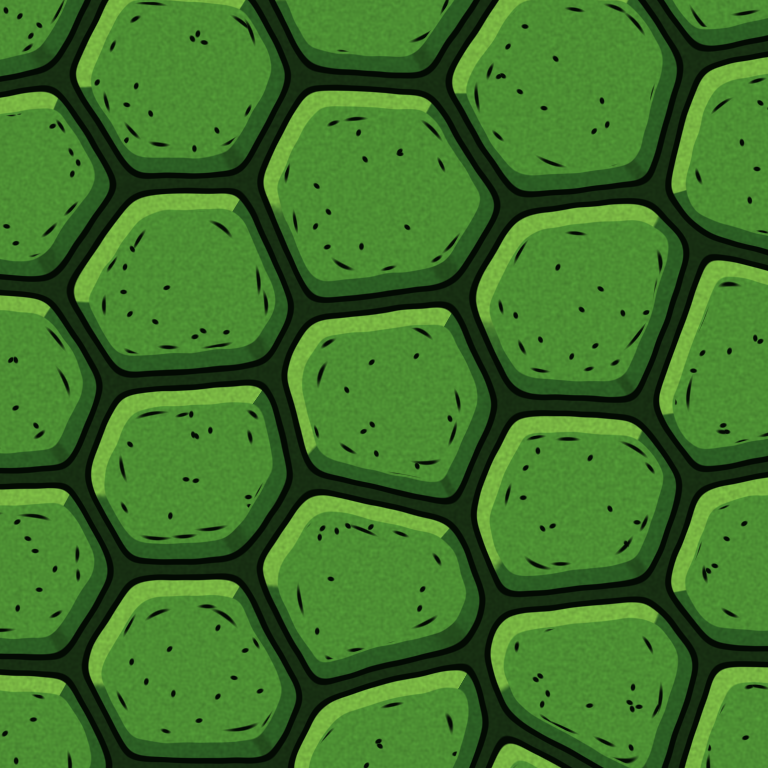
This texture is drawn by a three.js fragment shader. Its source:

```glsl
varying vec2 vUv;

#define PITCH vec2(0.245, 0.25)
#define JITTER 0.2
#define ROUNDING 0.009
#define GAP 0.0065
#define OUTLINE 0.0073
#define BEVEL vec2(0.009, 0.0135)
#define LIGHT_DIR vec2(-0.574, 0.819)
#define MARKS 10
#define RING_INSET 0.036
#define GRAIN 0.085
#define SOFT 0.0011

const vec3 FACE = vec3(0.30, 0.56, 0.20);
const vec3 HIGHLIGHT = vec3(0.47, 0.71, 0.26);
const vec3 SHADOW = vec3(0.17, 0.37, 0.14);
const vec3 DEEP_SHADOW = vec3(0.14, 0.30, 0.11);
const vec3 GROUT = vec3(0.09, 0.18, 0.07);
const vec3 INK = vec3(0.01, 0.04, 0.01);

vec2 hash2(vec2 p) {
  vec2 k = vec2(dot(p, vec2(127.1, 311.7)), dot(p, vec2(269.5, 183.3)));
  return fract(sin(k) * 43758.5);
}

float gradientDot(vec2 cell, vec2 f, vec2 corner) {
  return dot(hash2(cell + corner) * 2.0 - 1.0, f - corner);
}

float gradientNoise(vec2 p) {
  vec2 i = floor(p), f = fract(p);
  vec2 w = f * f * f * (f * (f * 6.0 - 15.0) + 10.0);
  float low = mix(gradientDot(i, f, vec2(0.0)), gradientDot(i, f, vec2(1.0, 0.0)), w.x);
  float high = mix(gradientDot(i, f, vec2(0.0, 1.0)), gradientDot(i, f, vec2(1.0)), w.x);
  return mix(low, high, w.y);
}

// Staggered columns of cells; jitter grows to the right
vec2 cellId(vec2 p, vec2 offset) {
  float col = floor(p.x / PITCH.x + 0.5) + offset.x;
  float row = floor(p.y / PITCH.y - 0.5 * mod(col, 2.0) + 0.5) + offset.y;
  return vec2(col, row);
}

vec2 cellCentre(vec2 id) {
  vec2 jitter = (hash2(id + 3.7) * 2.0 - 1.0) * JITTER * (0.5 + 0.2 * id.x);
  return PITCH * (id + vec2(0.0, 0.5 * mod(id.x, 2.0)) + jitter);
}

float ellipse(vec2 p, vec2 radii) {
  return (length(p / radii) - 1.0) * radii.y;
}

// Curved dashes along the inner contour, and short specks inside it
float markDistance(vec2 q, vec2 id, float contour) {
  float d = 1.0;
  for (int i = 0; i < MARKS; i++) {
    float n = float(i);
    vec2 h = hash2(id * 7.3 + n * 1.7);
    vec2 k = hash2(id * 5.1 + n * 2.3 + 40.0);

    float a = 6.2832 * (n + h.x) / float(MARKS);
    vec2 dir = vec2(cos(a), sin(a));
    float along = dot(q, vec2(-dir.y, dir.x));
    float across = contour - RING_INSET + (h.y - 0.5) * 0.02 + along * (k.x - 0.5) * 0.5;
    float dash = ellipse(vec2(along, across), vec2(mix(0.005, 0.016, k.y), 0.0021));
    if (dot(q, dir) > 0.0) d = min(d, dash);

    float b = 6.2832 * k.y;
    vec2 t = q - 0.095 * sqrt(k.x) * vec2(cos(b), sin(b));
    vec2 tilt = vec2(cos(a * 3.0), sin(a * 3.0));
    t = vec2(dot(t, tilt), dot(t, vec2(-tilt.y, tilt.x)));
    d = min(d, ellipse(t, vec2(0.0043, 0.0028)));
  }
  return d;
}

float cover(float d) {
  return smoothstep(-SOFT, SOFT, d);
}

void main() {
  // Hand-drawn wobble
  vec2 p = vUv - vec2(0.0, 0.01);
  p += 0.005 * vec2(gradientNoise(vUv * 9.0), gradientNoise(vUv * 9.0 + 31.0));

  // Nearest cell
  vec2 id = vec2(0.0), toCell = vec2(9.0);
  for (int x = -2; x <= 2; x++) for (int y = -2; y <= 2; y++) {
    vec2 other = cellId(p, vec2(float(x), float(y)));
    vec2 r = cellCentre(other) - p;
    if (dot(r, r) < dot(toCell, toCell)) { toCell = r; id = other; }
  }

  // Smooth distances to the rim, the bevelled face and the soft contour
  float rimSum = 0.0, faceSum = 0.0, contourSum = 0.0;
  vec2 normalSum = vec2(0.0);
  for (int x = -2; x <= 2; x++) for (int y = -2; y <= 2; y++) {
    vec2 other = cellId(p, vec2(float(x), float(y)));
    if (distance(other, id) < 0.5) continue;
    vec2 r = cellCentre(other) - p;
    vec2 n = normalize(r - toCell);
    float d = dot(0.5 * (r + toCell), n);
    float bevel = BEVEL.x + BEVEL.y * abs(dot(n, LIGHT_DIR));
    float weight = exp(-d / ROUNDING);
    rimSum += weight;
    normalSum += n * weight;
    faceSum += exp((bevel - d) / ROUNDING);
    contourSum += exp(-d / 0.02);
  }
  float wobble = 0.0016 * gradientNoise(vUv * 30.0);
  float rim = -ROUNDING * log(rimSum) - GAP + wobble;
  float face = -ROUNDING * log(faceSum) - GAP - OUTLINE + 2.0 * wobble;
  float contour = -0.02 * log(contourSum);
  float facing = dot(normalize(normalSum), LIGHT_DIR);

  // Bevel, face and marks
  vec3 shade = mix(DEEP_SHADOW, SHADOW, smoothstep(-0.99, -0.93, facing));
  vec3 color = mix(shade, HIGHLIGHT, smoothstep(0.17, 0.23, facing));
  color = mix(color, FACE, cover(face));
  float marks = markDistance(-toCell, id, contour);
  color = mix(color, INK, (1.0 - cover(marks)) * cover(face - 0.003));

  // Paper grain, then ink outline and grout
  float grain = gradientNoise(vUv * 210.0) + 0.6 * gradientNoise(vUv * 105.0 + 17.0);
  color *= 1.0 + GRAIN * 1.6 * grain;
  color = mix(INK, color, cover(rim - OUTLINE));
  vec3 grout = GROUT * (1.0 + 2.0 * GRAIN * grain);
  color = mix(grout, color, cover(rim));
  gl_FragColor = vec4(color, 1.0);
}
```
